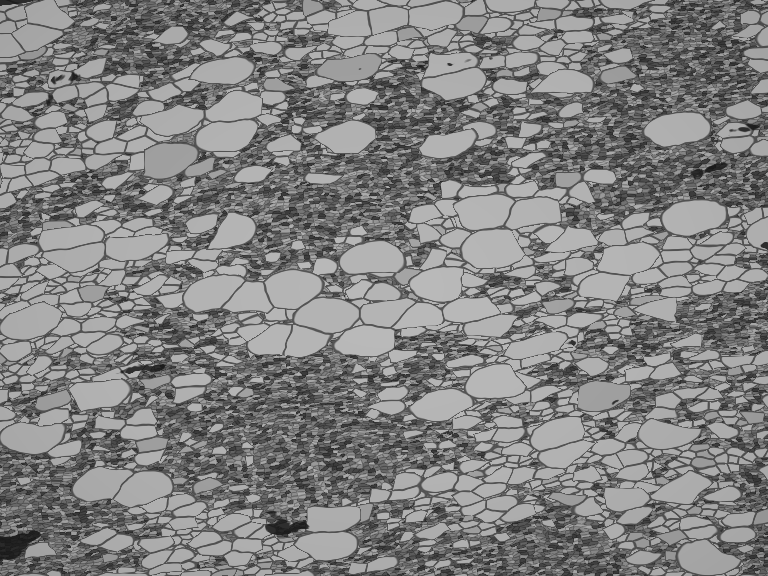
Give the GLSL for this texture, as a WebGL 1 fragment shader.

```glsl
precision highp float;
// Grey micrograph of foliated rock: pale elongated grains in a fine speckled matrix.
uniform vec2 u_resolution;

#define TILT 0.13            // lean of the foliation, radians
#define BIG_CELL vec2(0.098, 0.050)
#define MID_CELL vec2(0.050, 0.024)
#define SMALL_CELL vec2(0.026, 0.0125)
#define SPECK_CELL vec2(0.0105, 0.0046)
#define OUTLINE 0.0006       // half width of grain boundaries
#define GRAIN_TONE 0.715
#define EDGE_TONE 0.33
#define SPECK_DARK 0.23
#define SPECK_LIGHT 0.70
#define VOID_TONE 0.14
#define VIGNETTE 0.055

struct Cell {
  float border;   // distance to the cell boundary, canvas units
  float radius;   // distance to the seed, in cell units
  vec2 seed;      // seed position, canvas units
  vec2 rnd;       // two random values of the cell
};

vec2 hash2(vec2 p) {
  vec3 q = fract(vec3(p.xyx) * vec3(0.1031, 0.1030, 0.0973));
  q += dot(q, q.yzx + 33.33);
  return fract((q.xx + q.yz) * q.zy);
}

// Layered, self-bending sines, roughly -0.8 to 0.8
float waves(vec2 p) {
  float sum = 0.0, amp = 0.5;
  for (int i = 0; i < 4; i++) {
    p = mat2(0.8, 0.6, -0.6, 0.8) * p * 1.7 + vec2(1.3, 0.7);
    p += 0.6 * sin(p.yx * 0.9);
    sum += amp * sin(p.x) * sin(p.y);
    amp *= 0.62;
  }
  return sum;
}

// Cellular noise on a stretched grid
Cell cells(vec2 p, vec2 size, float salt) {
  vec2 q = p / size, base = floor(q);
  vec2 near = vec2(8.0), next = vec2(9.0), id = base;
  for (int y = -1; y <= 1; y++) {
    for (int x = -1; x <= 1; x++) {
      vec2 cell = base + vec2(float(x), float(y));
      vec2 toSeed = cell + 0.08 + 0.84 * hash2(cell + salt) - q;
      if (dot(toSeed, toSeed) < dot(near, near)) {
        next = near;
        near = toSeed;
        id = cell;
      } else if (dot(toSeed, toSeed) < dot(next, next)) {
        next = toSeed;
      }
    }
  }
  vec2 normal = normalize(next - near);
  float border = dot(0.5 * (near + next), normal) / length(normal / size);
  return Cell(border, length(near), (q + near) * size, hash2(id + salt + 57.0));
}

// Positive where grains crowd together, negative in the matrix
float crowding(vec2 p) {
  return waves(p * vec2(3.2, 6.5) + vec2(4.1, 2.3));
}

// Lays one size of grains, with dark outlines, over the tone beneath
float addGrains(float tone, vec2 p, vec2 size, float salt, float share, float gain, float roundness) {
  Cell c = cells(p, size, salt);
  float d = min(c.border, (roundness - c.radius) * size.y);
  float present = step(c.rnd.x, share + gain * crowding(c.seed));
  float px = 1.0 / u_resolution.y;
  float grain = GRAIN_TONE + 0.025 * (c.rnd.y - 0.5);
  grain -= 0.085 * step(0.92, c.rnd.y);
  float body = mix(EDGE_TONE, grain, smoothstep(OUTLINE, OUTLINE + 1.1 * px, d));
  return mix(tone, body, present * smoothstep(-0.5 * px, 0.0, d));
}

// Fine flecks split by dark seams
float matrixTone(vec2 p) {
  Cell c = cells(p, SPECK_CELL, 91.0);
  float fleck = mix(SPECK_DARK, SPECK_LIGHT, c.rnd.x);
  return fleck * mix(0.72, 1.0, smoothstep(0.0, 0.0018, c.border));
}

void main() {
  vec2 uv = gl_FragCoord.xy / u_resolution.y;
  vec2 middle = 0.5 * vec2(u_resolution.x / u_resolution.y, 1.0);

  // Foliation: tilt, broad bending and ragged grain edges
  vec2 p = mat2(cos(TILT), -sin(TILT), sin(TILT), cos(TILT)) * uv + 2.0;
  p.y += 0.022 * waves(p * vec2(2.2, 2.8));
  p += vec2(0.008, 0.004) * vec2(waves(p * 22.0), waves(p * 22.0 + 7.0));

  // Matrix, then grains from small to large
  float tone = matrixTone(p);
  tone = addGrains(tone, p, SMALL_CELL, 11.0, 0.34, 0.85, 0.80);
  tone = addGrains(tone, p, MID_CELL, 23.0, 0.32, 0.75, 0.68);
  tone = addGrains(tone, p, BIG_CELL, 37.0, 0.22, 0.42, 0.60);

  // Rare dark voids
  float voids = waves(p * vec2(5.0, 11.0) + 19.0) + 0.12 * waves(p * 45.0);
  tone = mix(tone, VOID_TONE + 0.15 * (tone - 0.4), smoothstep(0.70, 0.74, voids));

  // Uneven lighting
  vec2 away = (uv - middle) / middle;
  tone *= 1.0 - VIGNETTE * dot(away, away);
  gl_FragColor = vec4(vec3(tone), 1.0);
}
```
